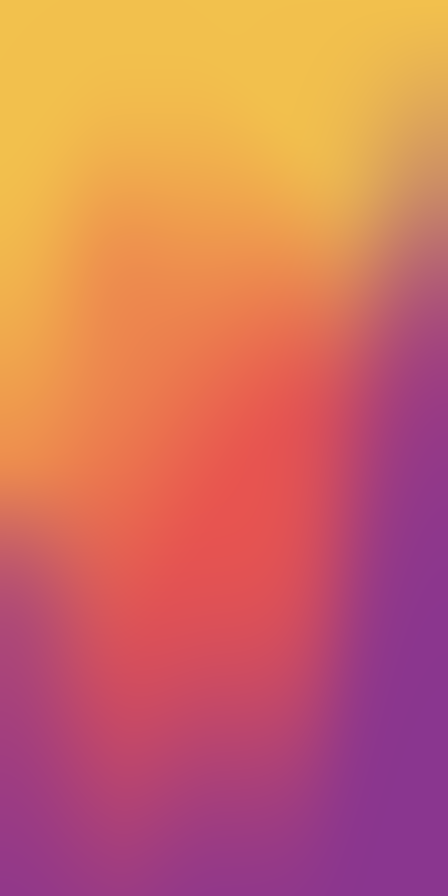
This background is drawn by a WebGL 2 fragment shader. Its source:

```glsl
#version 300 es
precision highp float;
// Soft sunset gradient: yellow melting through coral red into purple haze.

uniform vec2 u_resolution;
out vec4 fragColor;

const vec3 YELLOW = vec3(0.95, 0.755, 0.30);
const vec3 CORAL  = vec3(0.91, 0.33, 0.31);
const vec3 PURPLE = vec3(0.54, 0.21, 0.56);

// Orange lobe on the upper left
const vec2  LOBE_CENTRE = vec2(0.27, 0.29);
const vec2  LOBE_SIZE   = vec2(0.15, 0.12);
const float LOBE_AMOUNT = 0.18;

// Purple haze along the right, left and bottom
const float RIGHT_WIDTH   = 0.188;
const float RIGHT_DENSITY = 8.5;
const float LEFT_WIDTH    = 0.17;
const float LEFT_DENSITY  = 0.9;
const float BOTTOM_START  = 0.5;
const vec2  BOTTOM_DENSITY = vec2(13.0, 20.0);

float bell(float d) {
    return exp(-d * d);
}

// Share of coral in the warm colours; p.y runs downwards
float coralAmount(vec2 p) {
    float start = 0.03 + 0.12 * (1.0 - smoothstep(0.0, 0.25, p.x))
                + 0.16 * smoothstep(0.4, 0.85, p.x);
    float end = mix(0.91, 0.49, smoothstep(0.05, 0.7, p.x));
    vec2 d = (p - LOBE_CENTRE) / LOBE_SIZE;
    float lobe = LOBE_AMOUNT * exp(-dot(d, d));
    return min(smoothstep(start, end, p.y) + lobe, 1.0);
}

// Opacity of the purple haze, from the summed density of three banks
float hazeAmount(vec2 p) {
    float fade = 1.0 - p.y;
    float right = (RIGHT_DENSITY * p.y * p.y + p.y * fade * fade * fade)
                * bell((1.0 - p.x) / RIGHT_WIDTH);
    float left = LEFT_DENSITY * smoothstep(0.5, 0.72, p.y)
               * bell(p.x / LEFT_WIDTH);
    float depth = max(p.y - BOTTOM_START, 0.0);
    float bottom = depth * depth * depth
                 * mix(BOTTOM_DENSITY.x, BOTTOM_DENSITY.y, smoothstep(0.25, 0.5, p.x));
    return 1.0 - exp(-(right + left + bottom));
}

void main() {
    vec2 uv = gl_FragCoord.xy / u_resolution;
    vec2 p = vec2(uv.x, 1.0 - uv.y);
    vec3 warm = mix(YELLOW, CORAL, coralAmount(p));
    fragColor = vec4(mix(warm, PURPLE, hazeAmount(p)), 1.0);
}
```
